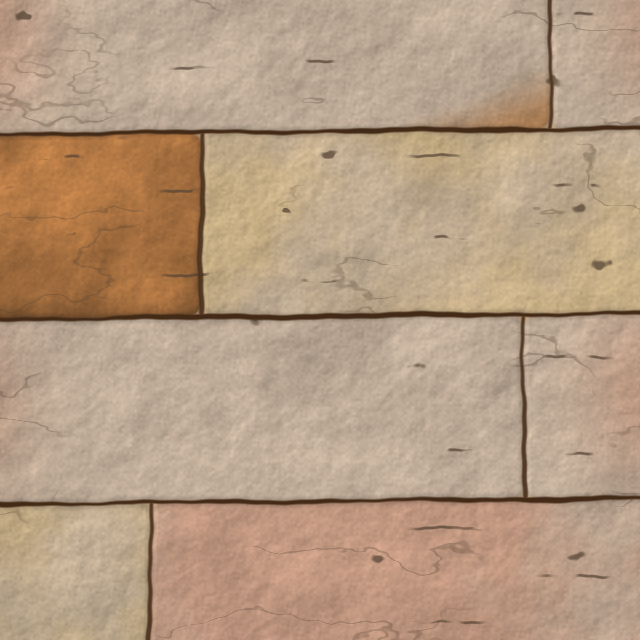
Write a WebGL 1 fragment shader that draws this texture.

```glsl
precision highp float;
// Weathered sandstone blocks in staggered courses with thin dark joints.
uniform vec2 u_resolution;

const float COURSE_HEIGHT = 0.289;
const float COURSE_BASE = 0.217;
const float COURSE_TILT = 0.009;
const float BLOCK_LENGTH = 1.087;
const vec2 EVEN_JOINT = vec2(0.818, 0.0205);  // position, drift per course
const vec2 ODD_JOINT = vec2(0.2745, 0.0405);
const float BED_HALF_WIDTH = 0.0030;
const float HEAD_HALF_WIDTH = 0.0028;
const float CORNER_RADIUS = 0.020;
const float RELIEF = 1.7;
const float GRAIN = 0.07;

const vec3 GREY = vec3(0.735, 0.660, 0.585);
const vec3 SAND = vec3(0.760, 0.665, 0.505);
const vec3 ROSE = vec3(0.740, 0.580, 0.490);
const vec3 RUST = vec3(0.640, 0.430, 0.245);
const vec3 GROUT = vec3(0.670, 0.560, 0.450);
const vec3 JOINT = vec3(0.260, 0.165, 0.090);
const vec3 SOOT = vec3(0.340, 0.270, 0.210);

float hash(vec2 p) {
  return fract(sin(dot(p, vec2(127.1, 311.7))) * 43758.55);
}

float noise(vec2 p) {
  vec2 i = floor(p), f = fract(p);
  f = f * f * (3.0 - 2.0 * f);
  return mix(mix(hash(i), hash(i + vec2(1, 0)), f.x),
             mix(hash(i + vec2(0, 1)), hash(i + vec2(1, 1)), f.x), f.y);
}

float fbm(vec2 p) {
  float sum = 0.0, amp = 0.5;
  for (int i = 0; i < 5; i++) {
    sum += amp * noise(p);
    p = mat2(1.6, 1.2, -1.2, 1.6) * p + 7.3;
    amp *= 0.5;
  }
  return sum;
}

float wobble(float t) {
  return 0.0013 * sin(t * 17.0) + 0.0008 * sin(t * 43.0 + 1.7) + 0.0004 * sin(t * 131.0);
}

// Stone surface: rough ground with raised slanting flakes.
float height(vec2 p) {
  float flakes = noise(mat2(12.0, -16.0, 30.0, 22.0) * p);
  return fbm(p * 12.0) + 0.10 * flakes * smoothstep(0.4, 0.7, noise(p * 5.0));
}

// Sparse dark pits, from cellular distance.
float pits(vec2 p) {
  vec2 cell = floor(p * 8.0);
  float mark = 0.0;
  for (int y = -1; y <= 1; y++) {
    for (int x = -1; x <= 1; x++) {
      vec2 id = cell + vec2(x, y);
      vec2 offset = p * 8.0 - id - vec2(hash(id), hash(id + 31.0));
      float size = 0.08 * hash(id + 9.0) * step(0.84, hash(id + 57.0));
      float d = length(offset * vec2(0.6, 1.2)) + 0.08 * (noise(p * 110.0) - 0.5);
      mark = max(mark, (1.0 - smoothstep(size * 0.4, size + 0.01, d)) * step(0.01, size));
    }
  }
  return mark;
}

// Broken horizontal scratches, at most one per cell.
float scratches(vec2 p) {
  vec2 grid = p * vec2(5.0, 15.0), id = floor(grid);
  vec2 q = (fract(grid) - 0.5) / vec2(5.0, 15.0);
  q.y += 0.03 * (hash(id + 3.0) - 0.5) + wobble(p.x * 2.0);
  float reach = mix(0.025, 0.07, hash(id + 5.0));
  float line = 1.0 - smoothstep(0.0008, 0.0035, abs(q.y));
  line *= 1.0 - smoothstep(reach * 0.6, reach, abs(q.x));
  return line * step(0.80, hash(id + 12.0)) * smoothstep(0.35, 0.65, noise(p * vec2(45.0, 90.0)));
}

void main() {
  vec2 p = gl_FragCoord.xy / u_resolution;
  float px = 1.0 / min(u_resolution.x, u_resolution.y);

  // Course and block layout.
  float v = (p.y - COURSE_BASE - COURSE_TILT * (p.x - 0.5) + wobble(p.x)) / COURSE_HEIGHT;
  float row = floor(v), odd = mod(row, 2.0);
  vec2 head = mix(EVEN_JOINT, ODD_JOINT, odd);
  float u = (p.x - head.x - head.y * row + 1.5 * wobble(p.y + row)) / BLOCK_LENGTH;
  float col = floor(u);
  vec2 size = vec2(BLOCK_LENGTH, COURSE_HEIGHT);
  vec2 local = fract(vec2(u, v)) * size;
  vec2 edge = min(local, size - local);
  float inside = CORNER_RADIUS - length(max(CORNER_RADIUS - edge, 0.0));

  // Block colour: grey courses alternate with sand, rose and rust.
  float kind = mod(col + (1.0 - row) * 0.5, 3.0);
  vec3 warm = kind < 0.5 ? SAND : (kind < 1.5 ? ROSE : RUST);
  vec3 stone = mix(GREY, warm, odd);
  float cloud = fbm(p * 4.0 + row * 3.7);
  float rusty = odd * step(1.5, kind);
  stone = mix(stone, GREY, odd * (1.0 - rusty) * 0.8 * smoothstep(0.45, 0.75, cloud));
  vec2 blush = (local - vec2(0.20, 0.16)) / vec2(0.10, 0.13);
  stone = mix(stone, ROSE, (1.0 - odd) * 0.85 * exp(-dot(blush, blush)));
  float corner = (size.x - local.x) * 0.55 + local.y + 0.08 * (cloud - 0.5);
  float stained = step(1.5, mod(row, 4.0)) * (1.0 - odd);
  stone = mix(stone, RUST, stained * 0.75 * (1.0 - smoothstep(0.03, 0.13, corner)));
  stone *= 1.0 + (0.16 + 0.5 * rusty) * (fbm(p * 9.0 + 4.0) - 0.48);
  stone *= 1.0 - 0.25 * rusty * (1.0 - smoothstep(0.0, 0.05, local.y + 0.03 * cloud));

  // Relief, grain and wear.
  float slope = height(p) - height(p + vec2(-0.0025, 0.003));
  stone *= 1.0 + RELIEF * slope + GRAIN * (noise(p * 240.0) - 0.5);
  float crack = 1.0 - smoothstep(0.002, 0.014, abs(fbm(p * vec2(5.0, 11.0) + 20.0) - 0.48));
  stone = mix(stone, SOOT, 0.30 * crack * smoothstep(0.55, 0.75, noise(p * 7.0 + 40.0)));
  stone = mix(stone, SOOT, 0.75 * max(pits(p), scratches(p)));

  // Worn edges, grout in the corners, then the dark joints.
  stone *= 1.0 - 0.14 * (1.0 - smoothstep(0.002, 0.012, inside));
  stone = mix(GROUT, stone, smoothstep(-px, 0.003 + px, inside));
  float lip = smoothstep(0.002, 0.005, local.x) * (1.0 - smoothstep(0.007, 0.012, local.x));
  stone *= 1.0 + 0.13 * lip;
  float wear = 0.55 + 0.9 * noise(p * vec2(14.0, 9.0) + 2.0);
  vec2 width = vec2(HEAD_HALF_WIDTH, BED_HALF_WIDTH) * wear;
  vec2 dark = 1.0 - smoothstep(width - px, width + px + 0.001, edge);
  gl_FragColor = vec4(mix(stone, JOINT, max(dark.x * 0.85, dark.y)), 1.0);
}
```
